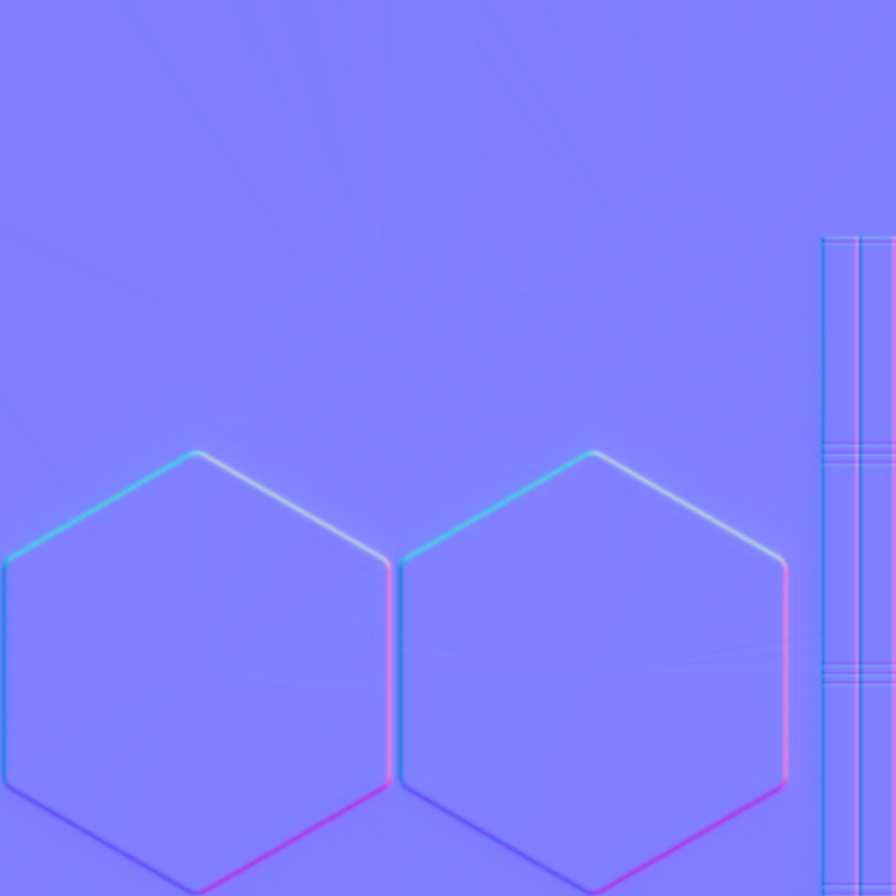
Reproduce this texture map procedurally as a Shadertoy shader.

```glsl
// Tangent-space normal map: two raised hexagonal plates, two flat ones and a ribbed strip.

vec2 hash2(vec2 p) {
    p = vec2(dot(p, vec2(127.1, 311.7)), dot(p, vec2(269.5, 183.3)));
    return fract(sin(p) * 43758.5) * 2.0 - 1.0;
}

float gradientNoise(vec2 p) {
    vec2 i = floor(p), f = fract(p);
    vec2 u = f * f * (3.0 - 2.0 * f);
    vec2 e = vec2(0.0, 1.0);
    float low = mix(dot(hash2(i), f), dot(hash2(i + e.yx), f - e.yx), u.x);
    float high = mix(dot(hash2(i + e), f - e), dot(hash2(i + e.yy), f - e.yy), u.x);
    return mix(low, high, u.y);
}

// Signed distance to a pointy-top hexagon with rounded corners
float hexagon(vec2 p, float apothem, float corner) {
    const vec3 k = vec3(-0.8660254, 0.5, 0.57735);
    float r = apothem - corner;
    p = abs(p.yx);
    p -= 2.0 * min(dot(k.xy, p), 0.0) * k.xy;
    p -= vec2(clamp(p.x, -k.z * r, k.z * r), r);
    return length(p) * sign(p.y) - corner;
}

float plate(vec2 p) {
    return hexagon(p, 0.2155, 0.018);
}

float ridge(float d, float width) {
    return exp(-d * d / (width * width));
}

// Paired light and dark slope across a thin groove
float groove(float d, float width) {
    float t = d / width;
    return -2.0 * t * exp(-t * t);
}

// Faint tilt fanning out around a centre
vec2 streaks(vec2 p, float seed) {
    float angle = atan(p.y, p.x);
    float fine = gradientNoise(vec2(angle * 26.0, seed + length(p) * 0.8));
    float wedge = gradientNoise(vec2(angle * 3.0, seed + 7.3));
    vec2 across = vec2(-p.y, p.x) / max(length(p), 0.01);
    return across * (fine * (0.4 + abs(wedge) * 2.0) * 0.055 + wedge * 0.025);
}

// Bevel, outer glow and inset seam of a raised plate
vec2 plateSlope(vec2 p, float d) {
    vec2 e = vec2(0.0015, 0.0);
    vec2 outward = vec2(plate(p + e) - plate(p - e), plate(p + e.yx) - plate(p - e.yx));
    outward /= max(length(outward), 0.0001);
    float bevel = ridge(d + 0.0005, 0.0033);
    float glow = d > 0.0 ? 0.17 * exp(-d / 0.013) : 0.14 * exp(d / 0.005);
    float seam = 0.055 * ridge(d + 0.0205, 0.0016);
    float dim = 1.0 - 0.4 * smoothstep(0.3, 0.9, dot(outward, vec2(-0.5, -0.866)));
    return outward * vec2(0.68, 0.6) * dim * (bevel * 0.88 + glow - seam);
}

// Two vertical bars with groups of three horizontal grooves
vec2 stripSlope(vec2 p) {
    float inside = smoothstep(0.917, 0.919, p.x);
    float below = 1.0 - smoothstep(0.734, 0.738, p.y);
    vec2 s = vec2(0.0);
    s.x -= 0.5 * ridge(p.x - 0.919, 0.0022);
    s.x += 0.7 * ridge(p.x - 0.9563, 0.0021);
    s.x -= 0.62 * ridge(p.x - 0.9605, 0.0021);
    s.x += 0.6 * ridge(p.x - 0.998, 0.0028);
    s.x -= 0.14 * exp(-abs(p.x - 0.919) / 0.01) * (1.0 - 0.6 * inside);
    float y = (fract((p.y - 0.0015) / 0.246 + 0.5) - 0.5) * 0.246;
    for (int i = -1; i <= 1; i++) {
        s.y += 0.17 * inside * groove(y - float(i) * 0.0105, 0.0024);
    }
    s.y += 0.25 * inside * ridge(p.y - 0.7355, 0.0025);
    return s * below;
}

void mainImage(out vec4 fragColor, in vec2 fragCoord) {
    vec2 uv = fragCoord / iResolution.xy;

    // Nearest raised plate and nearest flat plate
    vec2 left = uv - vec2(0.2195, 0.2487), right = uv - vec2(0.662, 0.2487);
    vec2 raised = plate(left) < plate(right) ? left : right;
    float raisedDist = plate(raised);
    vec2 flatA = uv - vec2(0.44, 0.553), flatB = uv - vec2(0.757, 0.629);
    float distA = hexagon(flatA, 0.158, 0.003), distB = hexagon(flatB, 0.158, 0.003);
    vec2 level = distA < distB ? flatA : flatB;
    float levelDist = min(distA, distB);

    // Streaked ground, with fine grain on the flat plates
    vec2 slope = raisedDist < levelDist ? streaks(raised, uv.x < 0.44 ? 2.0 : 5.0)
                                       : streaks(level, distA < distB ? 11.0 : 15.0);
    float isLevel = 1.0 - smoothstep(-0.001, 0.001, levelDist);
    vec2 grain = vec2(gradientNoise(uv * 110.0), gradientNoise(uv * 110.0 + 37.0)) * 0.022;
    float onStrip = step(0.918, uv.x) * step(uv.y, 0.736);
    slope = mix(slope, grain, isLevel) * (1.0 - onStrip);
    slope += 0.012 * ridge(levelDist, 0.002) * normalize(level + 0.0001);

    // Raised relief
    slope += plateSlope(raised, raisedDist) * (1.0 - onStrip);
    slope += stripSlope(uv);

    slope /= max(1.0, length(slope) / 0.92);
    vec3 normal = vec3(slope, sqrt(1.0 - dot(slope, slope)));
    fragColor = vec4(normal * 0.5 + 0.5, 1.0);
}
```
